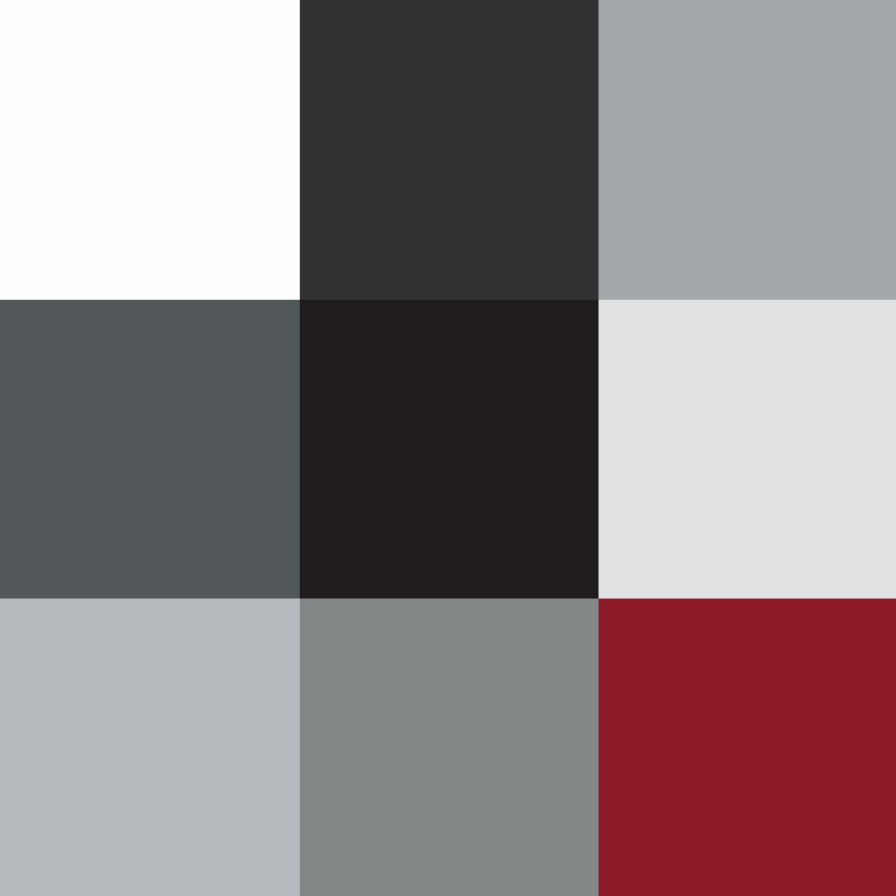
A WebGL 1 fragment shader for this background:

```glsl
precision highp float;
// A three by three grid of flat, touching squares: white, greys, near-black
// and one deep red. Each row blends three colours across two soft-edged
// seams, then the three rows are blended the same way from bottom to top.

uniform vec2 u_resolution;

// Seam positions as fractions of the canvas, from the lower left
const vec2 COLUMN_SEAMS = vec2(0.3346, 0.668);
const vec2 ROW_SEAMS = vec2(0.332, 0.6654);

// Palette
const vec3 WHITE = vec3(0.996, 0.996, 0.996);
const vec3 CHARCOAL = vec3(0.196, 0.196, 0.204);
const vec3 SILVER = vec3(0.635, 0.659, 0.667);
const vec3 SLATE = vec3(0.322, 0.341, 0.349);
const vec3 BLACK = vec3(0.125, 0.110, 0.122);
const vec3 MIST = vec3(0.878, 0.882, 0.890);
const vec3 PALE_GREY = vec3(0.706, 0.729, 0.745);
const vec3 MID_GREY = vec3(0.514, 0.529, 0.533);
const vec3 RED = vec3(0.557, 0.110, 0.157);

// Coverage past each of the two seams, softened over one pixel
vec2 pastSeams(float position, vec2 seams, float pixel) {
  return clamp((position - seams) / pixel + 0.5, 0.0, 1.0);
}

// Three bands in order, switched by the seam coverage
vec3 threeBands(vec3 first, vec3 second, vec3 third, vec2 past) {
  return mix(mix(first, second, past.x), third, past.y);
}

void main() {
  vec2 uv = gl_FragCoord.xy / u_resolution;
  vec2 pixel = 1.0 / u_resolution;
  vec2 across = pastSeams(uv.x, COLUMN_SEAMS, pixel.x);
  vec2 upward = pastSeams(uv.y, ROW_SEAMS, pixel.y);

  // Rows, left to right
  vec3 bottom = threeBands(PALE_GREY, MID_GREY, RED, across);
  vec3 middle = threeBands(SLATE, BLACK, MIST, across);
  vec3 top = threeBands(WHITE, CHARCOAL, SILVER, across);

  gl_FragColor = vec4(threeBands(bottom, middle, top, upward), 1.0);
}
```
